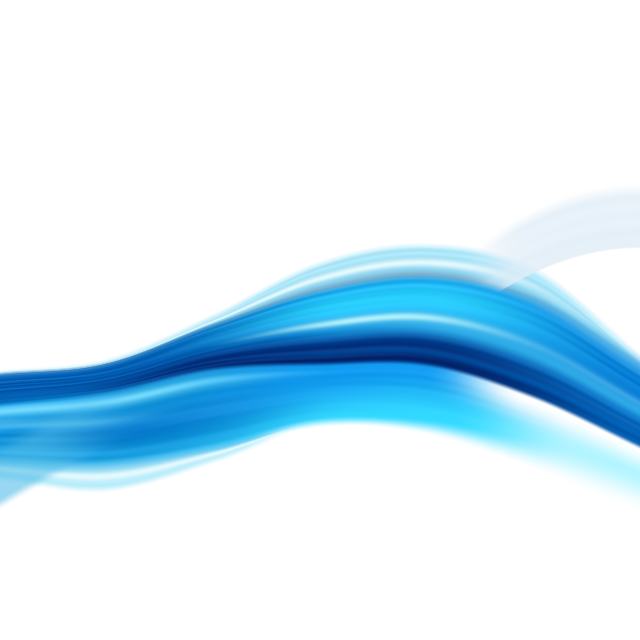
Write a Shadertoy shader that draws this background.

```glsl
// A glossy blue wave of silky ribbons sweeping over a white ground.
// Five splines bound the ribbons; the height between two of them gives a
// cross coordinate that drives the colour bands, glints and fine fibres.

float hash(vec2 p) {
    vec3 q = fract(p.xyx * 0.1031);
    q += dot(q, q.yzx + 33.33);
    return fract((q.x + q.y) * q.z);
}

float noise(vec2 p) {
    vec2 i = floor(p), f = fract(p);
    f = f * f * (3.0 - 2.0 * f);
    return mix(mix(hash(i), hash(i + vec2(1, 0)), f.x),
               mix(hash(i + vec2(0, 1)), hash(i + vec2(1, 1)), f.x), f.y);
}

// Catmull-Rom height over seven evenly spaced knots
float spline(float x, float k[7]) {
    float s = clamp(x, 0.0, 1.0) * 6.0;
    int i = min(int(s), 5);
    float t = s - float(i), b = k[i], c = k[i + 1];
    float a = i > 0 ? k[max(i - 1, 0)] : 2.0 * b - c;
    float d = i < 5 ? k[min(i + 2, 6)] : 2.0 * c - b;
    return b + 0.5 * t * (c - a + t * (2.0 * a - 5.0 * b + 4.0 * c - d
             + t * (3.0 * (b - c) + d - a)));
}

// Soft line across a band, centred on c
float glint(float v, float c, float w) {
    float d = (v - c) / w;
    return exp(-d * d);
}

// Coverage below an upper edge and above a lower one
float between(float y, float low, float high, float softLow, float softHigh) {
    return smoothstep(-softLow, softLow, y - low) * smoothstep(-softHigh, softHigh, high - y);
}

void mainImage(out vec4 fragColor, in vec2 fragCoord) {
    vec2 p = fragCoord / iResolution.xy;
    float x = p.x, y = p.y;

    float glassTop = spline(x, float[7](.417, .435, .505, .587, .615, .577, .440));
    float bodyTop = spline(x, float[7](.415, .431, .491, .544, .566, .529, .427));
    float bodyLow = spline(x, float[7](.370, .388, .423, .431, .430, .380, .302));
    float lobeLow = spline(x, float[7](.281, .276, .301, .340, .333, .290, .232));
    float glassLow = spline(x, float[7](.253, .236, .280, .339, .333, .290, .232));

    float leftSide = 1.0 - smoothstep(0.2, 0.55, x);
    float rightSide = smoothstep(0.68, 1.0, x);
    vec3 col = vec3(1);

    // Upper glass veil with a white line and a grey inner shadow
    float w = (glassTop - y) / max(glassTop - bodyTop, 0.004);
    vec3 veil = mix(vec3(.67, .90, .97), vec3(.52, .83, .95), smoothstep(0.1, 1.0, w));
    veil += 0.06 * (noise(vec2(x * 2.0, w * 9.0)) - 0.5);
    veil = mix(veil, vec3(.95, 1, 1), 0.85 * glint(w, 0.52, 0.13) * (1.0 - rightSide));
    veil = mix(veil, vec3(.45, .62, .74), 0.75 * glint(w, 0.95, 0.17) * (1.0 - rightSide));
    col = mix(col, veil, between(y, bodyTop - 0.02, glassTop, 0.004, 0.007 + 0.006 * rightSide));

    // Faint arc rising to the right
    float r = (1.0 - x) * (1.0 - x);
    float arcTop = 0.703 - 1.49 * r, arcLow = 0.613 - 1.43 * r;
    float arcBand = (y - arcLow) / 0.09;
    float arc = between(y, arcLow, arcTop, 0.002, 0.014) * smoothstep(0.71, 0.82, x);
    float arcTint = 0.65 + 0.25 * noise(vec2(x * 2.0, arcBand * 7.0));
    col = mix(col, vec3(.88, .93, .97), arc * arcTint);

    // Lower glass veil at the left
    float veilLow = between(y, glassLow, lobeLow + 0.02, 0.007, 0.004) * (1.0 - smoothstep(0.38, 0.47, x));
    float g = (y - glassLow) / max(lobeLow - glassLow, 0.004);
    vec3 lowTint = mix(vec3(.70, .92, .98), vec3(.45, .80, .94), smoothstep(0.2, 1.0, g));
    lowTint = mix(lowTint, vec3(.96, 1, 1), 0.8 * glint(g, 0.5, 0.18));
    col = mix(col, lowTint, veilLow * 0.95);

    // Bright lower lobe, fading to white at the right
    float u = (bodyLow - y) / (bodyLow - lobeLow);
    vec3 lobe = mix(vec3(.06, .60, .94), vec3(.20, .85, 1), smoothstep(0.1, 0.95, u + 0.9 * (x - 0.6)));
    lobe = mix(lobe, vec3(.12, .64, .89), leftSide * 0.8);
    lobe = mix(lobe, vec3(.01, .45, .78), 0.85 * glint(u, 0.57, 0.25) * leftSide * smoothstep(-0.1, 0.17, x));
    float streaks = glint(u, 0.15, 0.08) + 0.6 * glint(u, 0.36 + 0.3 * x, 0.07) * (1.0 - smoothstep(0.1, 0.3, x));
    lobe = mix(lobe, vec3(.50, .86, .96), 0.75 * streaks * leftSide);
    lobe += (0.05 + 0.08 * leftSide) * (noise(vec2(x * 3.0, u * 14.0)) - 0.5);
    lobe = mix(lobe, vec3(.25, .91, 1), rightSide * 0.8);
    float lobeCover = between(y, lobeLow, bodyLow + 0.02, 0.009 + 0.024 * smoothstep(0.55, 1.0, x), 0.004);
    float wedge = smoothstep(0.7, 0.9, x);
    lobeCover *= mix(1.0, smoothstep(0.05, 0.65, u), smoothstep(0.66, 0.82, x)) * (1.0 - 0.6 * wedge);
    col = mix(col, lobe, lobeCover);

    // Pale strip crossing the lower left corner
    float stripLow = 0.212 + 0.62 * x - 0.6 * x * x;
    float strip = between(y, stripLow, stripLow + 0.085, 0.010, 0.02) * (1.0 - smoothstep(0.05, 0.22, x));
    col = mix(col, vec3(.32, .74, .91), strip * 0.6);

    // Main body: cyan crown falling into a navy fold
    float v = (bodyTop - y) / (bodyTop - bodyLow);
    vec3 crown = mix(vec3(.06, .60, .90), vec3(.17, .82, 1), glint(v, 0.23, 0.19));
    crown = mix(crown, vec3(.03, .54, .86), smoothstep(0.4, 0.6, v));
    crown = mix(crown, vec3(.01, .37, .70), leftSide);
    crown = mix(crown, vec3(.03, .50, .84), rightSide);
    float fold = smoothstep(0.5 - 0.1 * leftSide, 0.82, v);
    vec3 navy = mix(vec3(.00, .17, .47), vec3(.00, .36, .69), max(rightSide, 1.0 - smoothstep(0.05, 0.33, x)));
    vec3 body = mix(crown, navy, fold);
    body = mix(body, vec3(.02, .42, .75), 0.55 * glint(v, 0.86, 0.035) * (1.0 - leftSide));
    body = mix(body, vec3(.00, .10, .36), 0.6 * glint(v, 0.94, 0.05) * smoothstep(0.2, 0.4, x) * (1.0 - rightSide));
    body += (0.09 + 0.06 * leftSide) * (noise(vec2(x * 2.0, v * 22.0)) - 0.5);

    // Glossy highlights along the body
    float shine = smoothstep(0.30, 0.56, x) * (1.0 - 0.75 * smoothstep(0.62, 0.88, x));
    body = mix(body, vec3(.80, .99, 1), 0.9 * shine * glint(v, 0.46, 0.055));
    body = mix(body, vec3(.30, .80, .97), 0.55 * smoothstep(0.4, 0.7, x) * glint(v, 0.56, 0.08));
    float cover = between(y, bodyLow, bodyTop, 0.005 + 0.003 * leftSide, 0.005 + 0.018 * rightSide);
    col = mix(col, body, cover);

    fragColor = vec4(clamp(col, 0.0, 1.0), 1.0);
}
```
